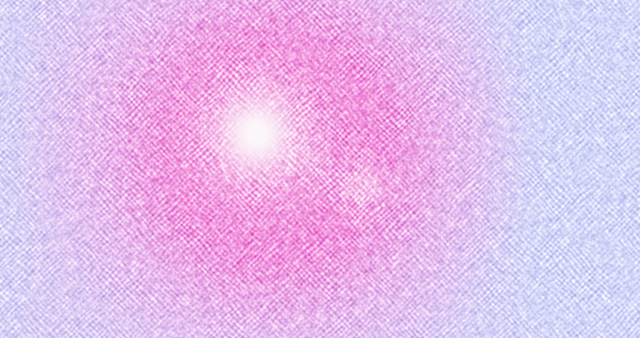
Write a Shadertoy shader that draws this background.

```glsl
// A glowing white spot in a pink halo that fades to lavender and pale blue,
// with faint diamond flares, all drawn on a finely crosshatched canvas.
// Radial blends give the colour; stretched gradient noise gives the threads.

const vec3 PINK     = vec3(0.940, 0.575, 0.862);
const vec3 ORCHID   = vec3(0.908, 0.725, 0.930);
const vec3 LAVENDER = vec3(0.858, 0.802, 0.955);
const vec3 PALE_BLUE = vec3(0.828, 0.842, 0.972);
const vec3 WHITE    = vec3(0.985, 0.965, 0.980);

const vec2 SPOT  = vec2(0.760, 0.604);
const vec2 HALO  = vec2(0.815, 0.560);
const vec2 FLARE = vec2(1.070, 0.443);

// Random unit vector for a lattice cell
vec2 cellGradient(vec2 cell) {
    vec3 q = fract(cell.xyx * vec3(0.1031, 0.1030, 0.0973));
    q += dot(q, q.yzx + 33.33);
    float angle = 6.2832 * fract((q.x + q.y) * q.z);
    return vec2(cos(angle), sin(angle));
}

// Gradient noise, roughly -0.7 to 0.7
float gradientNoise(vec2 p) {
    vec2 cell = floor(p), f = fract(p);
    vec2 u = f * f * f * (f * (f * 6.0 - 15.0) + 10.0);
    float a = dot(cellGradient(cell), f);
    float b = dot(cellGradient(cell + vec2(1, 0)), f - vec2(1, 0));
    float c = dot(cellGradient(cell + vec2(0, 1)), f - vec2(0, 1));
    float d = dot(cellGradient(cell + vec2(1, 1)), f - vec2(1, 1));
    return mix(mix(a, b, u.x), mix(c, d, u.x), u.y);
}

vec2 rotate(vec2 p, float angle) {
    float c = cos(angle), s = sin(angle);
    return vec2(c * p.x + s * p.y, c * p.y - s * p.x);
}

// Threads running along y, with uneven spacing and strength
float threads(vec2 p, float seed) {
    vec2 q = p + seed;
    float fibre = gradientNoise(q * vec2(109.0, 29.0));
    float wobble = gradientNoise(q * vec2(19.0, 9.0));
    float strength = 0.55 + 0.9 * gradientNoise(q * vec2(9.0, 7.0));
    float stripe = sin(6.2832 * (p.x * 77.0 + 0.8 * wobble));
    return 1.15 * fibre + 0.78 * max(strength, 0.0) * stripe;
}

// Two thread directions and a fine speckle
float canvasWeave(vec2 p) {
    vec2 diagonal = rotate(p, 0.77);
    float speckle = gradientNoise(rotate(p, 0.37) * 117.0 + 9.0);
    return threads(diagonal, 3.7) + threads(diagonal.yx, 17.3) + 1.5 * speckle;
}

float glow(vec2 p, vec2 centre, float radius) {
    vec2 d = (p - centre) / radius;
    return exp(-dot(d, d));
}

float softDiamond(vec2 p, vec2 centre, float size, float blur) {
    vec2 d = abs(p - centre);
    return 1.0 - smoothstep(size - blur, size + blur, d.x + d.y);
}

// Pink halo through orchid to lavender, bluer towards the sides
vec3 haloColour(vec2 p) {
    float r = length(p - HALO);
    vec3 outer = mix(LAVENDER, PALE_BLUE, smoothstep(1.15, 1.70, p.x));
    outer = mix(outer, PALE_BLUE, 0.5 * (1.0 - smoothstep(0.0, 0.16, p.x)));
    vec3 colour = mix(PINK, ORCHID, smoothstep(0.27, 0.56, r));
    return mix(colour, outer, smoothstep(0.46, 0.80, r));
}

void mainImage(out vec4 fragColor, in vec2 fragCoord) {
    vec2 p = fragCoord / iResolution.y;
    p.x *= 1.8963 * iResolution.y / iResolution.x;

    vec3 colour = haloColour(p);

    // Diamond flares on the line leading away from the spot
    float flare = 0.28 * softDiamond(p, FLARE, 0.070, 0.025)
                + 0.13 * softDiamond(p, FLARE, 0.14, 0.035)
                + 0.16 * softDiamond(p, mix(SPOT, FLARE, 0.5), 0.075, 0.03);
    colour = mix(colour, WHITE, flare);

    // Wide bloom below the weave
    colour = mix(colour, WHITE, 0.62 * glow(p, SPOT, 0.18));

    // Weave tints the pink area mostly through green
    float pinkness = 1.0 - smoothstep(0.30, 0.75, length(p - HALO));
    vec3 ink = mix(vec3(0.085, 0.072, 0.027), vec3(0.040, 0.150, 0.065), pinkness);
    float core = glow(p, SPOT, 0.080);
    colour += ink * canvasWeave(p) * (1.0 - core);

    // Bright core covers the threads
    colour = mix(colour, WHITE, min(1.1 * core, 1.0));

    fragColor = vec4(clamp(colour, 0.0, 1.0), 1.0);
}
```
